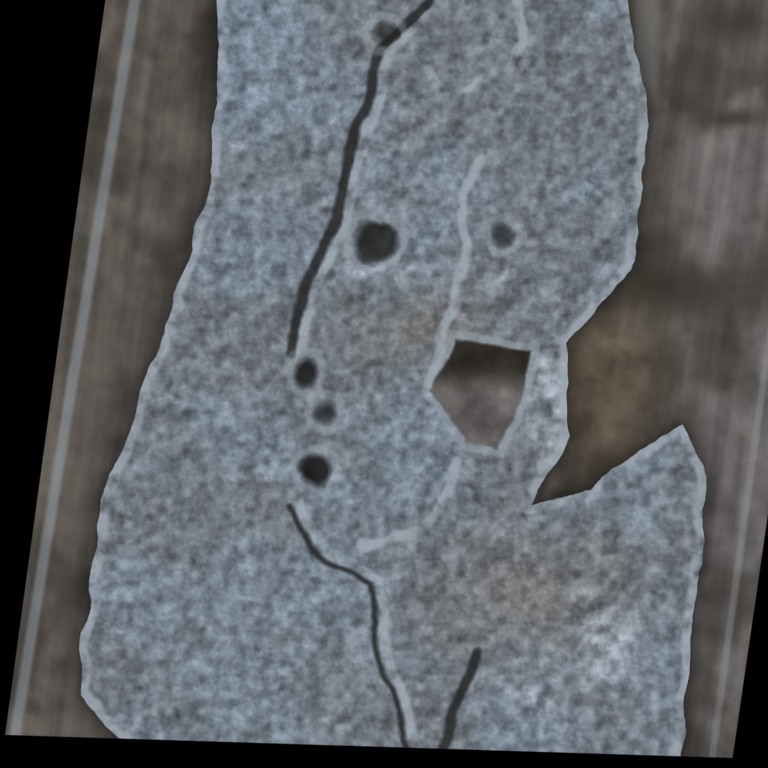
This texture is drawn by a WebGL 2 fragment shader. Its source:

```glsl
#version 300 es
precision highp float;
// A worn grey stone slab with cracks and pits, set in brown earth on a tilted panel.
uniform vec2 u_resolution;
out vec4 outColor;

const vec3 STONE = vec3(.435, .46, .487), BLUE = vec3(.48, .54, .6), WARM = vec3(.45, .44, .43);
const vec3 RIM = vec3(.63, .67, .71), PIT = vec3(.12);
const vec3 EARTH = vec3(.355, .335, .315), SILT = vec3(.41, .395, .39), SHADE = vec3(.2, .185, .165);
const float GRAIN = .68, RELIEF = .55, WOBBLE = .014;

const vec2 SLAB[22] = vec2[22](
  vec2(.28, 1.02), vec2(.284, .876), vec2(.271, .753), vec2(.234, .629), vec2(.134, .349),
  vec2(.12, .245), vec2(.104, .155), vec2(.107, .095), vec2(.156, .036), vec2(.2, -.03),
  vec2(.885, -.03), vec2(.898, .167), vec2(.922, .382), vec2(.888, .447), vec2(.833, .414),
  vec2(.768, .362), vec2(.69, .342), vec2(.742, .43), vec2(.736, .551), vec2(.823, .648),
  vec2(.846, .837), vec2(.814, 1.02));
const vec2 HOLE[6] = vec2[6](vec2(.592, .557), vec2(.69, .545), vec2(.677, .479),
  vec2(.651, .414), vec2(.605, .427), vec2(.56, .492));
const vec2 MAIN_CRACK[6] = vec2[6](vec2(.56, 1), vec2(.497, .935), vec2(.458, .805),
  vec2(.44, .72), vec2(.397, .622), vec2(.377, .538));
const vec2 LOW_CRACK[6] = vec2[6](vec2(.39, .345), vec2(.42, .285), vec2(.492, .243),
  vec2(.501, .167), vec2(.525, .095), vec2(.543, .03));
const vec2 MID_RIDGE[6] = vec2[6](vec2(.632, .8), vec2(.6, .75), vec2(.606, .68),
  vec2(.592, .6), vec2(.575, .565), vec2(.562, .5));
const vec2 TOP_RIDGE[6] = vec2[6](vec2(.557, .91), vec2(.592, .864), vec2(.625, .895),
  vec2(.66, .915), vec2(.678, .945), vec2(.672, 1));
const vec2 ARC_RIDGE[6] = vec2[6](vec2(.595, .4), vec2(.59, .365), vec2(.565, .33),
  vec2(.535, .308), vec2(.5, .295), vec2(.47, .29));
// Pits: centre, radius, depth. Patches: centre, radii
const vec4 PITS[6] = vec4[6](vec4(.489, .688, .031, .85), vec4(.399, .515, .021, .9),
  vec4(.408, .387, .023, 1), vec4(.422, .465, .017, .7), vec4(.655, .692, .017, .65),
  vec4(.502, .955, .019, .6));
const vec4 PALE[5] = vec4[5](vec4(.715, .48, .03, .1), vec4(.785, .16, .045, .055),
  vec4(.7, .09, .025, .02), vec4(.65, .65, .025, .02), vec4(.5, .645, .04, .012));
const vec4 DARK[3] = vec4[3](vec4(.95, .97, .07, .035), vec4(.95, .845, .05, .014),
  vec4(.87, .625, .07, .025));

float hash(vec2 p) {
  vec3 q = fract(p.xyx * .1031);
  q += dot(q, q.yzx + 33.33);
  return fract((q.x + q.y) * q.z);
}
float noise(vec2 p) {
  vec2 i = floor(p), f = fract(p), e = vec2(1, 0);
  f *= f * (3. - 2. * f);
  return mix(mix(hash(i), hash(i + e), f.x), mix(hash(i + e.yx), hash(i + 1.), f.x), f.y);
}
float fbm(vec2 p) {
  float sum = 0., amp = .53;
  for (int i = 0; i < 4; i++, amp *= .5) {
    sum += amp * noise(p);
    p = mat2(1.6, 1.2, -1.2, 1.6) * p + 7.3;
  }
  return sum;
}
float segment(vec2 p, vec2 a, vec2 b) {
  vec2 e = b - a;
  return length(p - a - e * clamp(dot(p - a, e) / dot(e, e), 0., 1.));
}
float path(vec2 p, vec2 v[6]) {
  float d = 1.;
  for (int i = 0; i < 5; i++) d = min(d, segment(p, v[i], v[i + 1]));
  return d;
}
// Positive to the left of the line from a to b
float side(vec2 p, vec2 a, vec2 b) {
  vec2 e = normalize(b - a);
  return dot(p - a, vec2(-e.y, e.x));
}
float slabDistance(vec2 p) {
  float d = 1., s = 1.;
  for (int i = 0, j = 21; i < 22; j = i++) {
    vec2 a = SLAB[i], b = SLAB[j];
    d = min(d, segment(p, a, b));
    if ((a.y > p.y) != (b.y > p.y) && p.x < (b.x - a.x) * (p.y - a.y) / (b.y - a.y) + a.x) s = -s;
  }
  return s * d;
}
float line(float d, float w) { return 1. - smoothstep(.3 * w, w, abs(d)); }
float blob(vec2 p, vec4 b) { p = (p - b.xy) / b.zw; return exp(-dot(p, p)); }

void main() {
  vec2 p = gl_FragCoord.xy / u_resolution;
  float aa = 1. / min(u_resolution.x, u_resolution.y);
  vec2 w = p + WOBBLE * (vec2(fbm(p * 24.), fbm(p * 24. + 41.)) - .5);
  float coarse = fbm(p * 9.), rough = fbm(p * 38.), grain = fbm(p * 95.);
  float relief = rough - fbm(p * 38. + vec2(.22, -.22)), chips = smoothstep(.2, .65, rough);

  // Earth, streaked along the tilted sides
  float across = p.x - .137 * p.y;
  vec3 earth = mix(EARTH, SILT, smoothstep(.82, .92, p.x));
  earth *= .62 + .4 * fbm(vec2(across * 75., p.y * 5.)) + .36 * rough;
  earth = mix(earth, SHADE, .5 * smoothstep(.52, .72, coarse));
  for (int i = 0; i < 3; i++) earth = mix(earth, SHADE, .7 * blob(w, DARK[i]));
  earth = mix(earth, vec3(.39, .34, .28) * (.65 + .6 * rough), .75 * blob(w, vec4(.79, .5, .07, .13)));
  earth = mix(earth, RIM, .45 * line(across - .0125 - .026 * p.y, .011));
  earth = mix(earth, RIM, .3 * line(across - .925, .007));
  earth = mix(earth, WARM, line(p.x - .84, .025) * smoothstep(.84, .9, p.y));

  // Stone tints, pale patches and speckle
  vec3 stone = mix(STONE, BLUE, .6 * smoothstep(.42, .7, coarse));
  stone = mix(stone, WARM, .7 * blob(p, vec4(.55, .57, .07, .06)) + .6 * blob(p, vec4(.68, .22, .13, .09)));
  stone = mix(stone, BLUE, .7 * blob(p, vec4(.31, .94, .08, .12)));
  for (int i = 0; i < 5; i++) stone = mix(stone, RIM, .9 * chips * blob(w, PALE[i]));
  stone *= 1. + GRAIN * (grain - .5) + RELIEF * relief;

  // Ridges, cracks and pits
  float ridge = min(path(w, MID_RIDGE), min(path(w, TOP_RIDGE), path(w, ARC_RIDGE)));
  ridge = min(ridge, min(path(w, LOW_CRACK), path(w - vec2(.012, -.004), MAIN_CRACK)));
  stone = mix(stone, RIM, .8 * chips * line(ridge, .01));
  float crack = min(path(w, MAIN_CRACK), path(w + vec2(.011, .006), LOW_CRACK) + .003);
  crack = min(crack, segment(w, vec2(.622, .15), vec2(.575, .03)));
  stone = mix(stone, PIT, .78 * line(crack, .01));
  for (int i = 0; i < 6; i++) {
    float d = length(w - PITS[i].xy) - PITS[i].z * (.65 + .7 * rough);
    stone = mix(stone, RIM, .35 * line(d - .006, .008));
    stone = mix(stone, PIT * (.6 + rough), PITS[i].w * (1. - smoothstep(-.01, .004, d)));
  }

  // Sunken hole, dark below its upper lip
  float hole = -1.;
  for (int i = 0; i < 6; i++) hole = max(hole, side(w, HOLE[i], HOLE[(i + 1) % 6]));
  vec3 bed = mix(SILT, SHADE, smoothstep(.485, .53, w.y)) * (.6 + .7 * rough);
  stone = mix(stone, RIM, .45 * line(hole - .005, .008));
  stone = mix(bed, stone, smoothstep(-.004, .002, hole));

  // Slab rim and its shadow
  float slab = slabDistance(w);
  earth *= 1. - .42 * exp(-max(slab, 0.) * 55.);
  stone = mix(stone, RIM, .75 * chips * line(slab + .005, .011));
  vec3 color = mix(stone, earth, smoothstep(-aa, aa, slab));

  // Black surround
  vec2 corner = vec2(.0065, .043), foot = vec2(.954, .013);
  float panel = min(side(p, corner, foot), min(side(p, vec2(.137, 1), corner), side(p, foot, vec2(1, .33))));
  outColor = vec4(color * smoothstep(-aa, aa, panel), 1);
}
```
